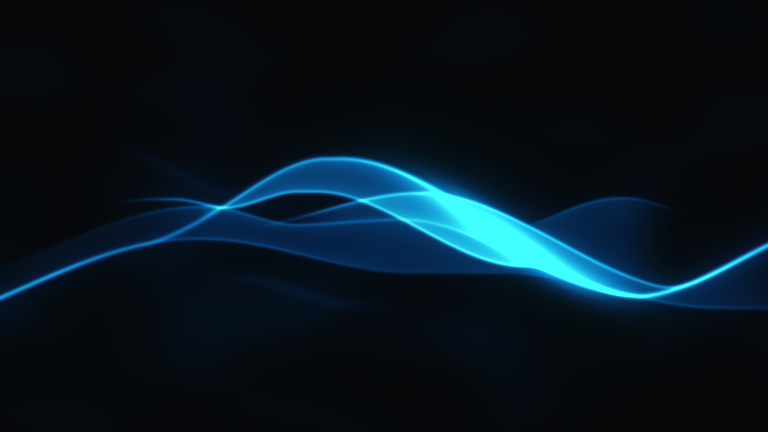
Give the GLSL for this background, as a Shadertoy shader.

```glsl
// Glowing blue ribbons that twist across a near-black backdrop.
// Curves are sums of smooth ramps; sheets fill between pairs of curves and strokes
// light their rims. All light adds up to one value, which a colour ramp then tints.

const vec3 NIGHT = vec3(0.018, 0.028, 0.035);
const vec3 NAVY  = vec3(0.02, 0.14, 0.29);
const vec3 BLUE  = vec3(0.04, 0.39, 0.66);
const vec3 AZURE = vec3(0.09, 0.65, 0.84);
const vec3 CYAN  = vec3(0.25, 0.97, 0.96);

// Smooth climb (or fall) of a given height between two abscissae
float ramp(float x, float from, float to, float height) {
    return height * smoothstep(from, to, x);
}

// One inside the range, fading to zero across its ends
float window(float x, float a, float b, float c, float d) {
    return smoothstep(a, b, x) * (1.0 - smoothstep(c, d, x));
}

// Gradient noise
vec2 gradient(vec2 cell) {
    float h = fract(sin(dot(cell, vec2(127.1, 311.7))) * 43758.5);
    return vec2(cos(6.2832 * h), sin(6.2832 * h));
}

float noise(vec2 p) {
    vec2 i = floor(p), f = fract(p), u = f * f * f * (f * (f * 6.0 - 15.0) + 10.0);
    vec2 e = vec2(1.0, 0.0);
    float low  = mix(dot(gradient(i), f), dot(gradient(i + e), f - e), u.x);
    float high = mix(dot(gradient(i + e.yx), f - e.yx), dot(gradient(i + 1.0), f - 1.0), u.x);
    return mix(low, high, u.y);
}

// Ribbon rims, on a canvas 16 wide and 9 high
float leftRise(float x) { return 1.915 + ramp(x, -3.2, 4.0, 2.1); }

float crest(float x) {
    return leftRise(x) + ramp(x, 3.0, 6.8, 1.69) - ramp(x, 7.1, 13.5, 2.89) + ramp(x, 13.2, 17.5, 1.5);
}

float arch(float x) {
    return 4.73 + ramp(x, 2.0, 3.2, 0.12) - ramp(x, 3.6, 4.8, 0.18) + ramp(x, 4.7, 6.2, 0.33)
         - ramp(x, 6.6, 10.9, 1.55) - ramp(x, 11.0, 13.2, 0.65);
}

float crossing(float x) {
    return 4.2 + ramp(x, 4.6, 8.7, 0.78) - ramp(x, 8.8, 14.5, 2.05) + ramp(x, 13.6, 17.2, 1.25);
}

float fold(float x) {
    return 3.05 + ramp(x, -2.0, 4.2, 1.65) - ramp(x, 4.3, 6.2, 0.38) + ramp(x, 6.2, 8.4, 0.1)
         - ramp(x, 8.4, 13.2, 1.6);
}

float hem(float x) { return leftRise(x) - ramp(x, 4.2, 8.6, 0.72) - ramp(x, 10.5, 15.0, 0.72); }

float fin(float x) { return 4.2 + ramp(x, 10.3, 12.9, 0.68) - ramp(x, 13.0, 14.8, 0.4); }

// Translucent film between two rims, denser near both of them
float sheet(float y, float a, float b, float soft) {
    float lo = min(a, b), hi = max(a, b);
    float t = 2.0 * (y - lo) / max(hi - lo, 0.05) - 1.0;
    float inside = smoothstep(-soft, soft, y - lo) * smoothstep(-soft, soft, hi - y);
    return inside * mix(0.72, 1.0, min(t * t, 1.0));
}

// Distance to a curve, corrected for its slope
float curveDistance(float y, float curve, float unit) {
    return abs(y - curve) / length(vec2(1.0, dFdx(curve) / unit));
}

// Sharp rim with a faint halo
float stroke(float d, float width) {
    return exp(-d * d / (width * width)) + 0.16 * exp(-d / (5.0 * width));
}

vec3 tint(float light) {
    vec3 c = mix(NIGHT, NAVY, clamp(light / 0.2, 0.0, 1.0));
    c = mix(c, BLUE, clamp((light - 0.2) / 0.27, 0.0, 1.0));
    c = mix(c, AZURE, clamp((light - 0.47) / 0.25, 0.0, 1.0));
    return mix(c, CYAN, clamp((light - 0.72) / 0.28, 0.0, 1.0));
}

void mainImage(out vec4 fragColor, in vec2 fragCoord) {
    vec2 p = fragCoord / iResolution.xy * vec2(16.0, 9.0);
    float x = p.x, y = p.y, unit = 16.0 / iResolution.x, soft = 0.02 + unit;
    float a = crest(x), b = arch(x), c = crossing(x), f = fold(x), h = hem(x), top = fin(x);
    float dCrest = curveDistance(y, a, unit);

    // Dim backdrop haze and drifting wisps
    float cloud = 0.5 + noise(p * vec2(0.35, 0.6) + 3.0);
    float light = 0.05 * cloud * exp(-pow((y - 3.4) / 2.2, 2.0)) * window(x, -3.0, 4.0, 10.0, 17.0);
    light += 0.018 * smoothstep(0.5, 0.9, cloud);
    float veil = 3.2 - ramp(x, 5.0, 7.4, 0.55);
    light += 0.05 * stroke(curveDistance(y, veil, unit), 0.12) * window(x, 3.8, 5.5, 6.5, 8.8);
    float wisp = 5.9 - ramp(x, 2.2, 5.4, 1.1);
    light += 0.035 * stroke(curveDistance(y, wisp, unit), 0.12) * window(x, 2.2, 3.2, 3.8, 5.2);

    // Films, from the dark back sheet to the bright front ribbons
    light += sheet(y, f, h, soft) * (0.07 + ramp(x, 2.5, 5.5, 0.14)) * window(x, -1.0, 1.5, 10.5, 13.0);
    light += sheet(y, c, h, soft) * 0.17 * window(x, 11.8, 13.2, 14.5, 18.0);
    light += sheet(y, top, c, soft) * step(c, top) * 0.19 * window(x, 10.6, 11.4, 12.7, 14.2);
    light += sheet(y, a, b, soft) * (0.4 + ramp(x, 7.5, 11.0, 0.25)) * window(x, 4.1, 4.8, 12.0, 13.8);
    light += sheet(y, c, f, soft) * (0.26 + ramp(x, 8.5, 11.0, 0.2)) * window(x, 5.6, 7.4, 12.0, 13.8);

    // Lit rims
    light += stroke(dCrest, 0.055) * (0.55 - 0.25 * window(x, 1.0, 3.0, 6.0, 9.0) + 0.1 * smoothstep(12.0, 13.5, x));
    light += stroke(curveDistance(y, b, unit), 0.04) * 0.34 * window(x, 2.1, 4.2, 11.0, 13.5);
    light += stroke(curveDistance(y, c, unit), 0.04) * 0.3 * window(x, 5.0, 7.5, 14.5, 17.0);
    light += stroke(curveDistance(y, f, unit), 0.04) * 0.13 * window(x, 1.0, 4.2, 10.0, 12.5);
    light += stroke(curveDistance(y, h, unit), 0.04) * 0.13 * window(x, 1.5, 3.5, 5.0, 9.0);
    light += stroke(curveDistance(y, h, unit), 0.04) * 0.1 * smoothstep(12.5, 14.0, x);
    light += stroke(curveDistance(y, top, unit), 0.04) * 0.13 * window(x, 11.0, 12.2, 13.2, 14.4);

    // Hot core where the ribbons overlap, with a teal bloom around it
    float heat = exp(-pow((x - 10.9) / 1.7, 2.0));
    light += 0.75 * heat * exp(-pow(dCrest / 0.3, 2.0));
    vec3 bloom = vec3(0.01, 0.13, 0.15) * exp(-pow((x - 10.6) / 2.6, 2.0)) * exp(-dCrest / 0.45);

    fragColor = vec4(tint(light) + bloom, 1.0);
}
```
